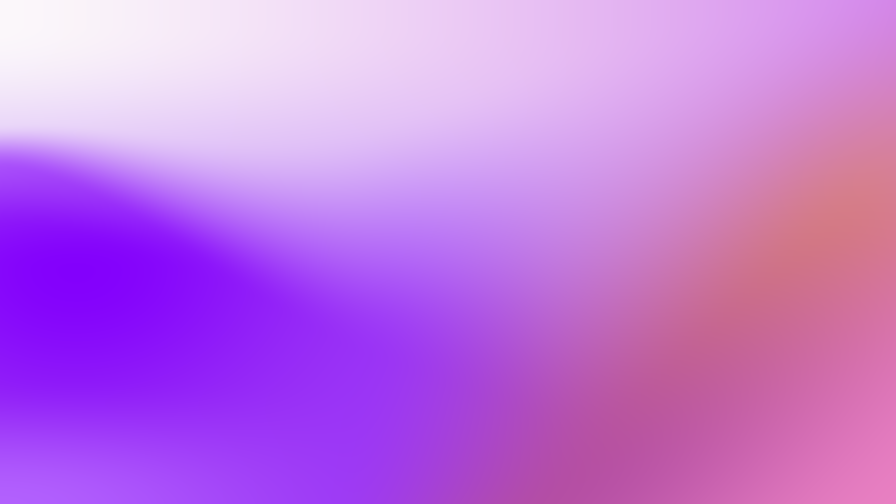
This background is drawn by a Shadertoy shader. Its source:

```glsl
// A soft mesh-style gradient: a pale sky fades over a curved violet hill,
// and a coral-to-pink glow rises along a diagonal ridge on the right.
// Built from a few blended layers whose edge softness varies across x.

// Upper layer
const vec3 WHITE    = vec3(0.985, 0.970, 0.980);
const vec3 ORCHID   = vec3(0.830, 0.530, 0.925);
const vec3 LAVENDER = vec3(0.820, 0.660, 0.970);
// Violet hill
const vec3 PURPLE   = vec3(0.615, 0.225, 0.960);
const vec3 CORE     = vec3(0.515, 0.000, 0.988);
const vec3 HALO     = vec3(0.720, 0.420, 1.000);
// Warm ridge
const vec3 MAUVE    = vec3(0.705, 0.305, 0.640);
const vec3 CORAL    = vec3(0.840, 0.490, 0.490);
const vec3 PINK     = vec3(0.910, 0.500, 0.760);

const vec2  CORE_CENTER = vec2(0.085, 0.465);
const float CORE_WIDTH  = 0.24;
const float CORE_ABOVE  = 0.15;
const float CORE_BELOW  = 0.30;
const float RIDGE_START = 0.63;
const float RIDGE_SLOPE = 0.55;

// Smooth step from 1 at "low" to 0 at "high"
float fade(float low, float high, float v) {
    return 1.0 - smoothstep(low, high, v);
}

// Height of the boundary between the lower layer and the sky
float hillHeight(float x) {
    return mix(0.71, 0.52, smoothstep(0.0, 0.42, x))
         + 0.26 * smoothstep(0.60, 1.0, x);
}

// Half width of that boundary: crisp on the left, very soft further right
float hillSoftness(float x) {
    return 0.045 + 0.65 * pow(x, 1.4) - 0.40 * smoothstep(0.60, 1.0, x);
}

vec3 skyColor(vec2 p) {
    vec3 color = mix(WHITE, ORCHID, pow(p.x, 1.35));
    float haze = fade(0.50, 0.95, p.y) * fade(0.40, 0.90, p.x);
    return mix(color, LAVENDER, haze);
}

vec3 violetColor(vec2 p, float height) {
    // Saturated core, tighter above its center than below
    vec2 q = p - CORE_CENTER;
    q /= vec2(CORE_WIDTH, q.y > 0.0 ? CORE_ABOVE : CORE_BELOW);
    vec3 color = mix(PURPLE, CORE, exp(-dot(q, q)));

    // Lighter rim under the hill edge and glow in the lower corner
    float rim = 0.6 * smoothstep(height - 0.16, height, p.y) * exp(-4.0 * p.x);
    float corner = 0.8 * fade(0.0, 0.25, p.y) * fade(0.0, 0.45, p.x);
    return mix(color, HALO, max(rim, corner));
}

vec3 addRidge(vec3 color, vec2 p) {
    // Signed horizontal distance to the diagonal ridge
    float d = p.x - RIDGE_START - RIDGE_SLOPE * p.y;
    float reach = 0.27 + 0.40 * p.y;
    vec3 ridge = mix(MAUVE, CORAL, smoothstep(0.0, 0.68, p.y));
    color = mix(color, ridge, smoothstep(-reach, 0.0, d));
    return mix(color, PINK, smoothstep(-0.04, 0.38, d));
}

void mainImage(out vec4 fragColor, in vec2 fragCoord) {
    vec2 p = fragCoord / iResolution.xy;
    float height = hillHeight(p.x);
    float softness = hillSoftness(p.x);

    vec3 ground = addRidge(violetColor(p, height), p);
    float cover = fade(height - softness, height + softness, p.y);
    fragColor = vec4(mix(skyColor(p), ground, cover), 1.0);
}
```
